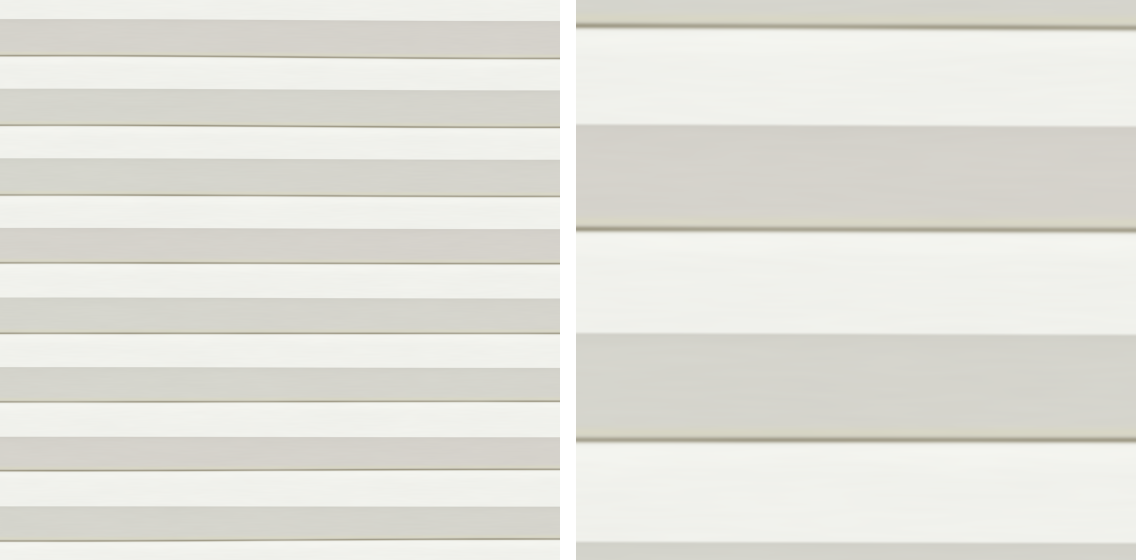
Left, the full canvas; right, a detail of the centre.
A Shadertoy shader for this texture:

```glsl
// Eight horizontal pale slats: soft grey bands on off-white, each closed by a
// thin olive shadow line. Bands come from a per-row formula for both edges,
// with slight tilt, narrowing and tint drift, plus faint stretched grain.

const float PITCH = 0.1241;       // distance between band tops
const float FIRST_TOP = 0.0358;   // top of the first band, from the canvas top
const float FIRST_BASE = 0.1027;  // shadow line of the first band
const float BASE_PITCH = 0.1229;  // slightly tighter, so bands get thinner

const vec3 WHITE = vec3(0.942, 0.945, 0.925);
const vec3 GREY_COOL = vec3(0.836, 0.838, 0.805);
const vec3 GREY_WARM = vec3(0.835, 0.823, 0.797);
const vec3 CREAM = vec3(0.850, 0.843, 0.765);
const vec3 SHADOW = vec3(0.610, 0.590, 0.510);

float hash(vec2 p) {
    vec3 q = fract(vec3(p.xyx) * 0.1031);
    q += dot(q, q.yzx + 33.33);
    return fract((q.x + q.y) * q.z);
}

vec2 gradientAt(vec2 cell) {
    float angle = 6.2832 * hash(cell);
    return vec2(cos(angle), sin(angle));
}

float gradientNoise(vec2 p) {
    vec2 i = floor(p), f = fract(p);
    vec2 u = f * f * f * (f * (f * 6.0 - 15.0) + 10.0);
    float a = dot(gradientAt(i), f);
    float b = dot(gradientAt(i + vec2(1, 0)), f - vec2(1, 0));
    float c = dot(gradientAt(i + vec2(0, 1)), f - vec2(0, 1));
    float d = dot(gradientAt(i + vec2(1, 1)), f - vec2(1, 1));
    return mix(mix(a, b, u.x), mix(c, d, u.x), u.y);
}

// Soft bell of the given width around zero
float bell(float d, float width) {
    return exp(-d * d / (width * width));
}

// Top (x) and base (y) of a band; tilt reverses from first row to last
vec2 bandEdges(float row, float x) {
    float slope = smoothstep(0.1, 0.95, x) - 0.5;
    float age = row / 7.0;
    float top = FIRST_TOP + PITCH * row + slope * mix(0.0035, 0.0005, age);
    float base = FIRST_BASE + BASE_PITCH * row + slope * mix(0.005, -0.0035, age);
    return vec2(top, base - 0.0013 * cos(2.4 * (row - 3.0)));
}

// Grey face: tint varies by row and warms towards the right
vec3 bandColor(float row, float x, float fromTop, float toBase) {
    float warmth = 0.45 + 0.4 * cos(2.1 * (row - 3.0)) + 0.3 * (x - 0.4);
    warmth += 0.25 * gradientNoise(vec2(x * 3.0, row * 1.7));
    vec3 color = mix(GREY_COOL, GREY_WARM, clamp(warmth, 0.0, 1.0));
    color -= 0.022 * exp(-max(fromTop, 0.0) / 0.005);
    return mix(color, CREAM, 0.75 * bell(toBase - 0.0045, 0.003));
}

void mainImage(out vec4 fragColor, in vec2 fragCoord) {
    vec2 uv = fragCoord / iResolution.xy;
    float depth = 1.0 - uv.y;
    float soft = max(0.0013, 0.75 / iResolution.y);

    // Distances to the edges of the nearest band
    float row = floor((depth - FIRST_TOP + 0.03) / PITCH);
    vec2 edges = bandEdges(row, uv.x);
    float fromTop = depth - edges.x;
    float toBase = edges.y - depth;

    // Off-white ground, brightest just under each line
    vec3 color = WHITE + 0.012 * bell(toBase + 0.008, 0.008);

    // Grey band
    float inside = smoothstep(-soft, soft, fromTop) * smoothstep(-soft, soft, toBase);
    color = mix(color, bandColor(row, uv.x, fromTop, toBase), inside);

    // Shadow line, slightly uneven along its length
    float wear = 0.88 + 0.25 * gradientNoise(vec2(uv.x * 5.0, row * 3.7));
    color = mix(color, SHADOW, wear * bell(toBase, max(0.0018, soft)));

    // Lengthwise grain and broad mottling
    float grain = gradientNoise(uv * vec2(24.0, 260.0));
    float mottle = gradientNoise(uv * vec2(7.0, 40.0) + 17.3);
    color += 0.007 * grain + 0.006 * mottle;

    fragColor = vec4(color, 1.0);
}
```
